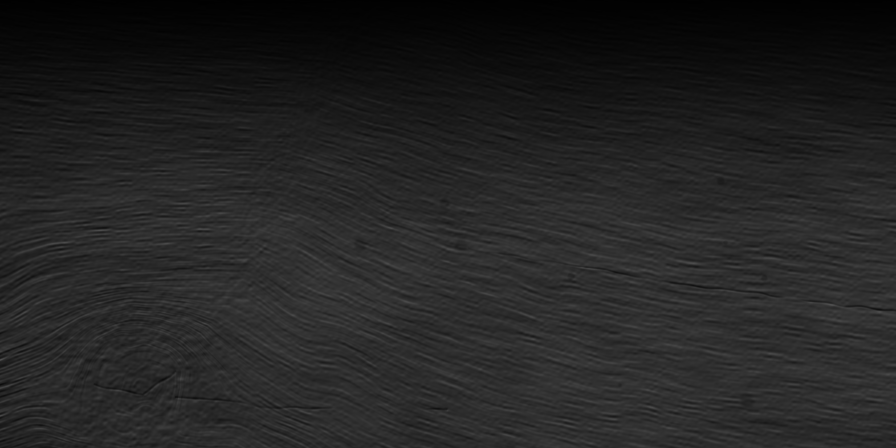
Reproduce this texture procedurally as a Shadertoy shader.

```glsl
const vec2 KNOT = vec2(0.31, 0.14);
const float KNOT_RADIUS = 0.1;
const vec3 WOOD = vec3(0.181);

float hash(vec2 p) {
    return fract(sin(dot(p, vec2(127.1, 311.7))) * 43758.5453);
}

float noise(vec2 p) {
    vec2 cell = floor(p);
    vec2 f = fract(p);
    f = f * f * (3.0 - 2.0 * f);
    float low = mix(hash(cell), hash(cell + vec2(1.0, 0.0)), f.x);
    float high = mix(hash(cell + vec2(0.0, 1.0)), hash(cell + 1.0), f.x);
    return mix(low, high, f.y);
}

float segmentDistance(vec2 p, vec2 a, vec2 b) {
    vec2 along = b - a;
    float t = clamp(dot(p - a, along) / dot(along, along), 0.0, 1.0);
    return length(p - a - along * t);
}

float groove(float dist, float width) {
    return exp(-dist * dist / (width * width));
}

// Signed horizontal distance to the slanted seam between both grain fields
float seamOffset(vec2 p) {
    float wobble = 0.07 * (noise(p * 9.0) - 0.5);
    return p.x - 0.36 - 0.44 * p.y + wobble;
}

// Level lines of this field are the fibres: arched left, sloping right
float fibreField(vec2 p, float seam) {
    float arch = mix(0.5, -0.05, smoothstep(0.15, 0.8, p.y));
    float slope = mix(0.36, 0.1, p.y);
    float left = min(seam, 0.0);
    float right = max(seam, 0.0);
    float field = p.y + arch * left * left + slope * (1.0 - exp(-right / 0.6));
    field += 0.01 * noise(p * vec2(4.0, 6.0)) + 0.003 * noise(p * 25.0) + 0.04 * p.x;
    float radius = length((p - KNOT) * vec2(0.9, 1.0));
    float ringBlend = 1.0 - smoothstep(0.06, 0.24, radius);
    float ring = radius + 0.04 * noise(p * 14.0) + 0.02 * noise(p * 34.0);
    return mix(field, ring, ringBlend);
}

// Faint splits that fade in and out along their length
float cracks(vec2 p) {
    vec2 q = p + 0.008 * (vec2(noise(p * 26.0), noise(p * 26.0 + 40.0)) - 0.5);
    float upper = min(segmentDistance(q, vec2(1.05, 0.445), vec2(1.56, 0.36)),
                      segmentDistance(q, vec2(1.56, 0.36), vec2(2.02, 0.3)));
    float lower = min(segmentDistance(q, vec2(0.39, 0.115), vec2(0.62, 0.088)),
                      segmentDistance(q, vec2(0.62, 0.088), vec2(1.0, 0.083)));
    float inner = min(segmentDistance(q, vec2(0.21, 0.14), vec2(0.32, 0.12)),
                      segmentDistance(q, vec2(0.32, 0.12), vec2(0.39, 0.17)));
    float strength = smoothstep(0.1, 0.65, noise(p * 13.0 + 7.0));
    return strength * (groove(upper, 0.0026) + groove(min(lower, inner), 0.0028));
}

// Relief of fibres, rough patches, knot rim and cracks
float surfaceHeight(vec2 p) {
    float seam = seamOffset(p);
    float field = fibreField(p, seam);
    float knotDistance = length(p - KNOT);
    float seamRough = groove(seam, 0.075) * smoothstep(0.2, 0.35, p.y);
    float knotRough = 1.0 - smoothstep(0.1, 0.36, knotDistance);
    float rough = max(0.85 * seamRough, knotRough);

    float fibres = 0.75 * noise(vec2(p.x * 22.0, field * 205.0));
    fibres += 0.65 * noise(vec2(p.x * 13.0 + 31.0, field * 115.0));
    float grit = 0.35 * noise(p * vec2(110.0, 150.0));
    grit += rough * (0.85 * noise(p * vec2(55.0, 75.0)) + 0.5 * noise(p * 120.0 + 9.0));
    float rim = groove(knotDistance - KNOT_RADIUS - 0.04 * (noise(p * 22.0) - 0.5), 0.006);
    return fibres * (1.0 - 0.65 * rough) + grit - 0.3 * rim - 0.5 * cracks(p);
}

// Soft dark pores scattered over the board
float pores(vec2 p) {
    float shade = 0.0;
    for (int i = 0; i < 9; i++) {
        float id = float(i);
        vec2 center = vec2(0.75 + 1.25 * hash(vec2(id, 3.0)), 0.1 + 0.55 * hash(vec2(id, 8.0)));
        float radius = mix(0.006, 0.017, hash(vec2(id, 5.0)));
        float dist = length(p - center) + 0.005 * (noise(p * 70.0) - 0.5);
        shade = max(shade, 1.0 - smoothstep(0.5 * radius, 1.2 * radius, dist));
    }
    return shade;
}

void mainImage(out vec4 fragColor, in vec2 fragCoord) {
    vec2 p = fragCoord / iResolution.y;

    // Emboss the relief with light from above, ridges brighter than hollows
    vec2 lightStep = vec2(-0.0006, 0.0018);
    float relief = surfaceHeight(p - lightStep) - surfaceHeight(p + lightStep);
    relief = 0.66 * relief + 0.25 * relief * max(relief, 0.0);

    // Broad tone: mottling, wide streaks, darker knot and left edge
    float field = fibreField(p, seamOffset(p));
    float tone = 1.0 + 0.16 * (noise(p * vec2(3.0, 5.0)) - 0.5);
    tone += 0.16 * (noise(vec2(p.x * 4.0, field * 30.0)) - 0.5);
    tone += 0.12 * (noise(p * vec2(14.0, 22.0)) - 0.5);
    tone -= 0.12 * groove(length(p - KNOT), 0.16) + 0.1 * exp(-p.x * 5.0);
    tone -= 0.2 * pores(p) + 0.2 * cracks(p);

    // Fade into black at the top
    float fade = pow(1.0 - smoothstep(0.44, 1.04, p.y), 0.82);
    vec3 color = WOOD * fade * max(tone + relief, 0.0);
    fragColor = vec4(color, 1.0);
}
```
